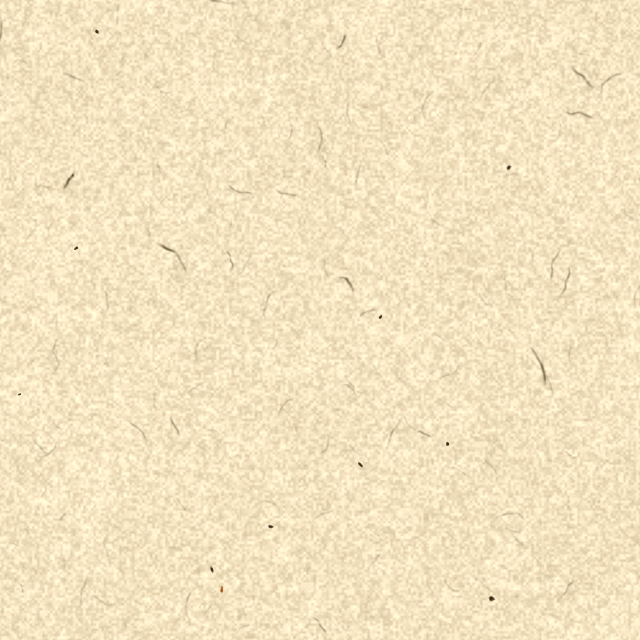
This texture is drawn by a Shadertoy shader. Its source:

```glsl
// Cream recycled paper with fine grain, stray plant fibres and a few dark specks.

const vec3 PAPER = vec3(0.964, 0.896, 0.757);
const vec3 FIBRE_INK = vec3(0.24, 0.18, 0.08);
const vec3 SPECK_INK = vec3(0.16, 0.10, 0.03);
const vec3 RUST_INK = vec3(0.62, 0.30, 0.04);

const float GRAIN_CELLS = 250.0;   // fine tooth across the canvas
const float CLUMP_CELLS = 115.0;   // coarser pulp clumps
const float CLOUD_CELLS = 14.0;    // broad mottling
const float GRAIN_CONTRAST = 0.15;
const float CLUMP_CONTRAST = 0.075;
const float CLOUD_CONTRAST = 0.022;

const float SPECK_CELLS = 6.0;
const float SPECK_DENSITY = 0.2;
const float SPECK_RADIUS = 0.0042;
const float RUST_SHARE = 0.2;

vec3 hash3(vec2 p, float seed) {
    vec3 q = fract(vec3(p.xyx + seed * 17.31) * vec3(0.1031, 0.1030, 0.0973));
    q += dot(q, q.yxz + 33.33);
    return fract((q.xxy + q.yzz) * q.zyx);
}

// Smooth value noise, centred on zero.
float noise(vec2 p, float seed) {
    vec2 i = floor(p), f = fract(p);
    f = f * f * (3.0 - 2.0 * f);
    float low = mix(hash3(i, seed).x, hash3(i + vec2(1, 0), seed).x, f.x);
    float high = mix(hash3(i + vec2(0, 1), seed).x, hash3(i + vec2(1, 1), seed).x, f.x);
    return mix(low, high, f.y) - 0.5;
}

mat2 rotation(float a) {
    float c = cos(a), s = sin(a);
    return mat2(c, -s, s, c);
}

// Coverage of scattered bent fibres, one at most per grid cell.
float fibres(vec2 uv, float cells, float density, float halfLength, float width, float seed) {
    vec2 home = floor(uv * cells);
    float cover = 0.0;
    for (int y = -1; y <= 1; y++)
    for (int x = -1; x <= 1; x++) {
        vec2 cell = home + vec2(x, y);
        vec3 place = hash3(cell, seed);
        vec3 form = hash3(cell, seed + 1.0);
        if (place.z > density) continue;

        // Directions lean towards the vertical.
        float angle = 1.75 + (form.x - 0.5) * 2.7;
        vec2 p = rotation(angle) * (uv - (cell + place.xy) / cells);
        float reach = halfLength * mix(0.45, 1.0, form.y);
        float t = p.x / reach;
        float bend = (form.z - 0.5) * 0.9;
        float wobble = noise(vec2(t * 2.5, form.x * 90.0), seed) * 0.16;
        float slope = 2.0 * bend * t;
        float d = (p.y - reach * (bend * t * t + wobble)) / sqrt(1.0 + slope * slope);

        float ends = 1.0 - smoothstep(0.45, 1.0, abs(t));
        float breaks = 0.75 + 0.8 * noise(vec2(t * 4.0, form.y * 70.0), seed + 2.0);
        float strength = mix(0.4, 1.0, fract(form.y * 7.0 + form.z));
        cover = max(cover, exp(-d * d / (width * width)) * ends * breaks * strength);
    }
    return cover;
}

// Small irregular flecks, mostly near black with some rust.
vec3 addSpecks(vec3 colour, vec2 uv) {
    vec2 home = floor(uv * SPECK_CELLS);
    for (int y = -1; y <= 1; y++)
    for (int x = -1; x <= 1; x++) {
        vec2 cell = home + vec2(x, y);
        vec3 place = hash3(cell, 31.0);
        vec3 form = hash3(cell, 32.0);
        if (place.z > SPECK_DENSITY) continue;
        vec2 p = rotation(form.x * 3.14) * (uv - (cell + place.xy) / SPECK_CELLS);
        p.y *= mix(1.1, 2.2, form.y);
        float radius = SPECK_RADIUS * mix(0.75, 1.3, form.z);
        float d = length(p) + noise(uv * 300.0, 33.0) * 0.002;
        float cover = 1.0 - smoothstep(radius * 0.4, radius * 1.25, d);
        vec3 ink = fract(form.z * 13.0) < RUST_SHARE ? RUST_INK : SPECK_INK;
        colour = mix(colour, ink, cover * 0.9);
    }
    return colour;
}

void mainImage(out vec4 fragColor, in vec2 fragCoord) {
    vec2 uv = fragCoord / iResolution.y;

    // Paper tooth
    float tone = GRAIN_CONTRAST * noise(uv * GRAIN_CELLS, 3.0);
    tone += CLUMP_CONTRAST * noise(rotation(0.6) * uv * CLUMP_CELLS + 200.0, 5.0);
    tone += CLOUD_CONTRAST * noise(uv * CLOUD_CELLS, 7.0);

    // Tiny pale and shaded fibrils
    tone += 0.045 * fibres(uv, 52.0, 0.6, 0.013, 0.0018, 9.0);
    tone -= 0.065 * fibres(uv, 48.0, 0.6, 0.013, 0.0018, 12.0);
    vec3 colour = PAPER + tone * vec3(0.97, 1.0, 1.02);

    // Faint, medium and dark fibres
    float ink = 0.24 * fibres(uv, 15.0, 0.5, 0.026, 0.0018, 15.0);
    ink = max(ink, 0.48 * fibres(uv, 8.0, 0.32, 0.036, 0.0019, 19.0));
    ink = max(ink, 0.95 * fibres(uv, 5.0, 0.25, 0.04, 0.0022, 24.0));
    colour = mix(colour, FIBRE_INK, clamp(ink, 0.0, 0.9));

    colour = addSpecks(colour, uv);
    fragColor = vec4(clamp(colour, 0.0, 1.0), 1.0);
}
```
